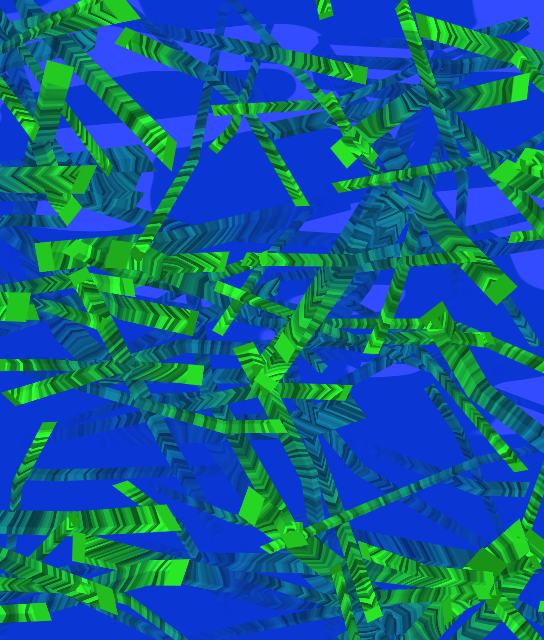
This pattern is drawn by a WebGL 2 fragment shader. Its source:

```glsl
#version 300 es
precision highp float;
// A tangle of extruded bars rising out of a blue floor toward the viewer.
// Each bar is a kinked, tapered strip cut into thin slices; its depth sets
// both the colour (blue tail to green tip) and which bar hides the other.

#define BARS 132            // all bars
#define TIPPED 92           // bars that reach the surface and turn green
#define THIN 0.0085         // smallest half width
#define WIDE 0.0250         // largest half width
#define SHORT 0.24          // shortest bar
#define LONG 0.66           // longest bar
#define SLICE 0.0048        // slice thickness
#define CONTRAST 0.75       // light and dark between slices
#define SUNKEN 0.56         // top depth of bars without a green tip

uniform vec2 u_resolution;
out vec4 outColor;

const vec3 FLOOR_BLUE = vec3(0.04, 0.21, 0.83);
const vec3 PALE_BLUE  = vec3(0.20, 0.30, 1.00);
const vec3 NAVY       = vec3(0.04, 0.25, 0.65);
const vec3 TEAL       = vec3(0.05, 0.36, 0.52);
const vec3 SEA_GREEN  = vec3(0.06, 0.45, 0.38);
const vec3 LEAF       = vec3(0.08, 0.55, 0.19);
const vec3 LIME       = vec3(0.14, 0.78, 0.14);
const vec3 CAP_LIME   = vec3(0.16, 0.92, 0.15);

float hash(float n) { return fract(sin(n * 127.1) * 43758.5453); }

float noise(vec2 p) {
    vec2 i = floor(p), f = fract(p);
    f = f * f * (3.0 - 2.0 * f);
    float n = i.x + i.y * 57.0;
    return mix(mix(hash(n), hash(n + 1.0), f.x),
               mix(hash(n + 57.0), hash(n + 58.0), f.x), f.y);
}

// Colour by depth: 0 is the floor, 1 the nearest point.
vec3 depthColor(float d) {
    vec3 c = mix(FLOOR_BLUE, NAVY, smoothstep(0.08, 0.30, d));
    c = mix(c, TEAL, smoothstep(0.30, 0.48, d));
    c = mix(c, SEA_GREEN, smoothstep(0.50, 0.68, d));
    c = mix(c, LEAF, smoothstep(0.66, 0.78, d));
    return mix(c, LIME, smoothstep(0.82, 1.02, d));
}

// Random shade of the slice at position t, blended over one pixel.
float sliceShade(float t, float seed, float blur) {
    float k = floor(t);
    float edge = smoothstep(1.0 - min(blur, 1.0), 1.0, t - k);
    return mix(hash(k + seed), hash(k + 1.0 + seed), edge);
}

// Blue floor with pale patches, most of them near the top.
vec3 floorColor(vec2 p) {
    float n = noise(vec2(p.x * 6.0 + p.y * 3.0, p.y * 17.0 - p.x * 2.0));
    float limit = mix(0.97, 0.42, smoothstep(0.15, 1.0, p.y));
    return mix(FLOOR_BLUE, PALE_BLUE, smoothstep(limit, limit + 0.02, n));
}

void main() {
    float pixel = 1.0 / u_resolution.y;
    float aspect = u_resolution.x * pixel;
    vec2 p = gl_FragCoord.xy * pixel;
    vec3 color = floorColor(p);
    float nearest = -1.0;

    for (int i = 0; i < BARS; i++) {
        // Placement: flat directions low down, steeper ones higher up.
        float id = float(i) * 7.31 + 3.7;
        vec2 tip = vec2(hash(id) * (aspect + 0.1) - 0.05, hash(id + 0.4) * 1.06 - 0.03);
        float turn = hash(id + 0.9) * 2.0 - 1.0;
        float angle = 1.35 * turn * pow(abs(turn), 1.0 - 0.8 * clamp(tip.y, 0.0, 1.0));
        vec2 along = vec2(cos(angle), sin(angle));
        if (hash(id + 1.3) < 0.5) along = -along;
        float len = mix(SHORT, LONG, hash(id + 1.7));

        // Bar coordinates: s runs from tip to tail, v across.
        vec2 q = p - tip;
        float s = dot(q, along);
        float v = dot(q, vec2(-along.y, along.x));
        float kinkAt = len * mix(0.12, 0.6, hash(id + 2.2));
        v -= (hash(id + 2.6) - 0.5) * 0.9 * max(s - kinkAt, 0.0);
        float size = hash(id + 3.1);
        float halfWidth = mix(THIN, WIDE, size * size) * mix(1.0, 0.7, clamp(s / len, 0.0, 1.0));
        float skew = s + v * (hash(id + 3.5) - 0.5) * 1.4;
        float outside = max(abs(v) - halfWidth, max(-skew, s - len));
        if (outside > pixel) continue;

        float top = i < TIPPED ? 1.0 : SUNKEN;
        float depth = top * (1.0 - clamp(s / len, 0.0, 1.0));
        if (depth < nearest) continue;

        // Slices: slanted stripes that fold into chevrons along a ridge.
        float ridge = v - halfWidth * (hash(id + 4.0) - 0.5) * 1.2;
        float fold = (noise(vec2(s * 9.0, id)) - 0.5) * 3.0;
        float slant = (hash(id + 4.4) - 0.5) * 1.2;
        float t = (s + fold * abs(ridge) + slant * v) / SLICE;
        float shade = sliceShade(t, id * 13.0, pixel / SLICE) - 0.5;
        float side = smoothstep(-pixel, pixel, ridge) - 0.5;
        shade += side * (hash(id + 4.9) - 0.5) * 0.5;
        float strength = CONTRAST * smoothstep(0.0, 0.6, depth);
        vec3 bar = depthColor(depth + 0.16 * shade * strength) * (1.0 + strength * shade);

        // Flat lit face closing the tip.
        float capLength = halfWidth * mix(0.6, 1.8, hash(id + 5.3));
        float cap = i < TIPPED ? 1.0 - smoothstep(-pixel, pixel, skew - capLength) : 0.0;
        bar = mix(bar, CAP_LIME * mix(0.6, 1.0, hash(id + 5.8)), cap);

        float cover = clamp(0.5 - outside / pixel, 0.0, 1.0);
        color = mix(color, bar, cover);
        if (cover > 0.5) nearest = depth;
    }
    outColor = vec4(color, 1.0);
}
```
